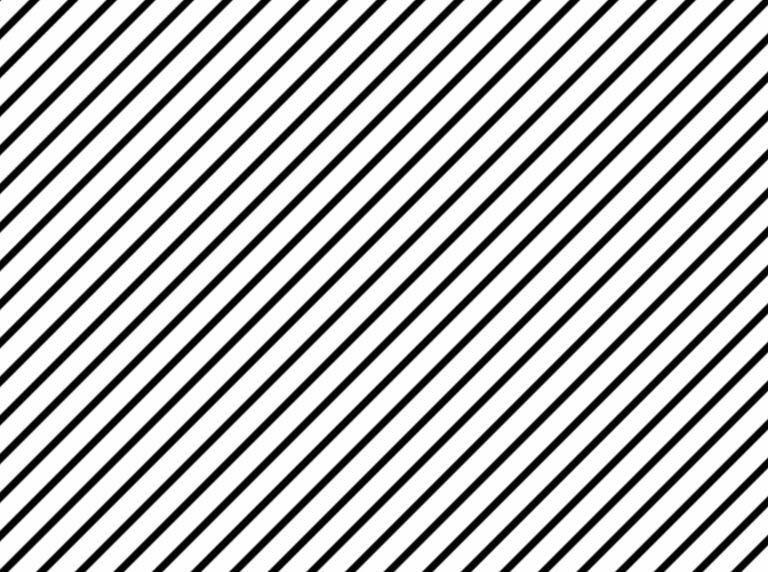
Reproduce this pattern procedurally as a Shadertoy shader.

```glsl
// Even black diagonal stripes on near-white, rising to the right at 45 degrees.
// A repeated coordinate across the diagonal gives the distance to the nearest
// stripe centre, which is thresholded with a soft edge.

#define REPEATS_ACROSS 19.9      // stripes along the canvas width
#define PHASE          0.894     // first stripe on the top edge, in repeats
#define INK_SHARE      0.274     // stripe width as a share of one repeat
#define EDGE_SOFTNESS  0.0018    // half width of the blurred edge, in canvas widths
#define PAPER_COLOUR   vec3(0.995)
#define INK_COLOUR     vec3(0.005)

// Perpendicular distance to the nearest stripe centre, in canvas widths.
float stripeDistance(vec2 fromTopLeft)
{
    float repeats = (fromTopLeft.x + fromTopLeft.y) * REPEATS_ACROSS - PHASE;
    float offset = abs(fract(repeats + 0.5) - 0.5);
    return offset / (REPEATS_ACROSS * sqrt(2.0));
}

void mainImage(out vec4 fragColor, in vec2 fragCoord)
{
    // Canvas widths, measured right and down from the top left corner
    vec2 fromTopLeft = vec2(fragCoord.x, iResolution.y - fragCoord.y) / iResolution.x;

    // Stripe coverage, never sharper than the pixel grid
    float halfWidth = 0.5 * INK_SHARE / (REPEATS_ACROSS * sqrt(2.0));
    float soft = max(EDGE_SOFTNESS, 0.75 / iResolution.x);
    float edgeDistance = stripeDistance(fromTopLeft) - halfWidth;
    float ink = 1.0 - smoothstep(-soft, soft, edgeDistance);

    fragColor = vec4(mix(PAPER_COLOUR, INK_COLOUR, ink), 1.0);
}
```
